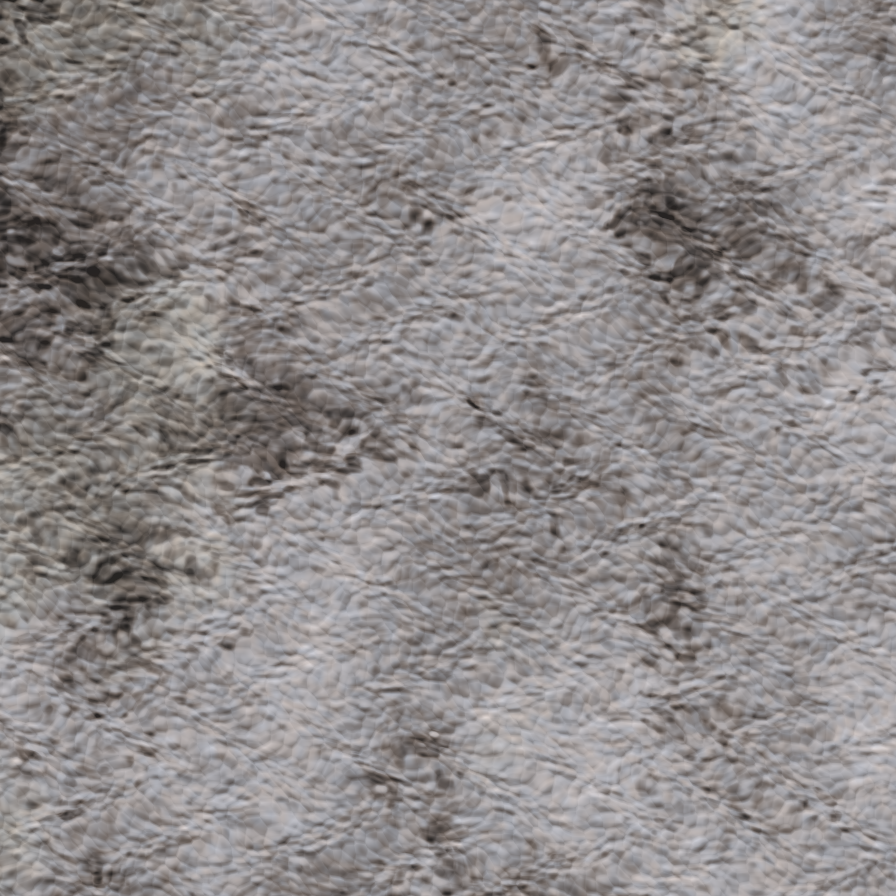
Reproduce this texture procedurally as a Shadertoy shader.

```glsl
#define GRAIN_FREQ vec2(74.0, 122.0)
#define STAIN_FREQ vec2(6.2, 5.2)
#define PALE_FREQ vec2(8.0, 5.0)
#define RELIEF 0.52
#define STAIN_DEPTH 0.235
#define PALE_DEPTH 0.34
#define BASE_TONE 0.595
#define SLANT 0.12
#define LIGHT_STEP vec2(-0.0014, 0.0040)
#define WARM_TINT vec3(1.08, 0.99, 0.95)
#define COOL_TINT vec3(1.015, 0.995, 1.01)
#define OLIVE_TINT vec3(1.04, 1.01, 0.93)

vec2 hash22(vec2 p) {
    vec3 q = fract(p.xyx * vec3(0.1031, 0.1030, 0.0973));
    q += dot(q, q.yzx + 33.33);
    return fract((q.xx + q.yz) * q.zy);
}

float valueNoise(vec2 p) {
    vec2 i = floor(p), f = fract(p);
    f = f * f * (3.0 - 2.0 * f);
    float low = mix(hash22(i).x, hash22(i + vec2(1, 0)).x, f.x);
    float high = mix(hash22(i + vec2(0, 1)).x, hash22(i + vec2(1, 1)).x, f.x);
    return mix(low, high, f.y);
}

// Squared distance to the nearest scattered point, for rounded grains
float cellNoise(vec2 p) {
    vec2 i = floor(p), f = fract(p);
    float nearest = 1.0;
    for (int y = -1; y <= 1; y++)
        for (int x = -1; x <= 1; x++) {
            vec2 cell = vec2(x, y);
            vec2 d = cell + hash22(i + cell) - f;
            nearest = min(nearest, dot(d, d));
        }
    return nearest;
}

float fbm(vec2 p) {
    float sum = 0.0, weight = 0.53;
    for (int i = 0; i < 4; i++) {
        sum += weight * valueNoise(p);
        p = mat2(0.8, 0.6, -0.6, 0.8) * p * 2.1 + 17.3;
        weight *= 0.5;
    }
    return sum;
}

// Slanted, wavy coordinates followed by the flakes
vec2 flakeSpace(vec2 uv) {
    uv.y += SLANT * uv.x;
    uv.y += 0.004 * sin(uv.x * 47.0 + 3.0 * sin(uv.y * 31.0));
    uv.x += 0.004 * sin(uv.y * 71.0 + 2.0 * sin(uv.x * 23.0));
    return uv + 3.0;
}

float surfaceHeight(vec2 uv) {
    vec2 p = flakeSpace(uv) * GRAIN_FREQ;
    float flakes = valueNoise(p);
    float grains = 1.0 - cellNoise(p * vec2(1.2, 0.95) + 31.0);
    return 0.6 * flakes + 0.4 * grains;
}

void mainImage(out vec4 fragColor, in vec2 fragCoord) {
    vec2 uv = fragCoord / iResolution.y;
    vec2 flake = flakeSpace(uv);
    float fine = valueNoise(flake * vec2(78.0, 108.0) + 40.0);
    float grit = valueNoise(flake * vec2(135.0, 180.0) + 71.0);
    float mottle = fbm(flake * vec2(26.0, 36.0) + 9.0);

    // Raking light over the rough surface
    float relief = surfaceHeight(uv) - surfaceHeight(uv + LIGHT_STEP);

    // Crumbling dark stains, denser towards the left
    vec2 drift = 0.5 * vec2(mottle, fine);
    float stain = 1.25 * (fbm(uv * STAIN_FREQ + drift + 21.0) - 0.5) + 0.5;
    stain += 0.24 * (0.45 - uv.x) + 0.36 * (fine - 0.5) + 0.6 * (mottle - 0.5);
    stain = smoothstep(0.46, 0.82, stain);

    // Washed pale patches and small dark pits
    float pale = fbm(uv * PALE_FREQ + 0.6 * drift + 63.0) - 0.5;
    float pit = smoothstep(0.72, 0.95, valueNoise(flake * vec2(56.0, 92.0) + 80.0));

    float tone = BASE_TONE + PALE_DEPTH * pale + 0.05 * (uv.x - 0.5);
    tone += RELIEF * relief + 0.13 * (mottle - 0.5) + 0.14 * (grit - 0.5);
    tone -= STAIN_DEPTH * stain + pit * (0.06 + 0.1 * stain);
    tone -= 0.45 * max(tone - 0.65, 0.0);
    tone = clamp(tone, 0.14, 0.84);

    // Warm shadows, cool highlights, faint olive film
    vec3 tint = mix(WARM_TINT, COOL_TINT, smoothstep(0.3, 0.6, tone));
    float film = smoothstep(0.5, 0.75, fbm(uv * 5.0 + 5.0) + 0.25 * (0.4 - uv.x));
    tint = mix(tint, OLIVE_TINT, 0.45 * film);
    tint = mix(tint, WARM_TINT, 0.3 * stain);
    float hueShift = valueNoise(flake * vec2(90.0, 120.0) + 11.0) - 0.5;
    tint += 0.06 * hueShift * vec3(1.0, 0.0, -1.0);

    fragColor = vec4(tone * tint, 1.0);
}
```
